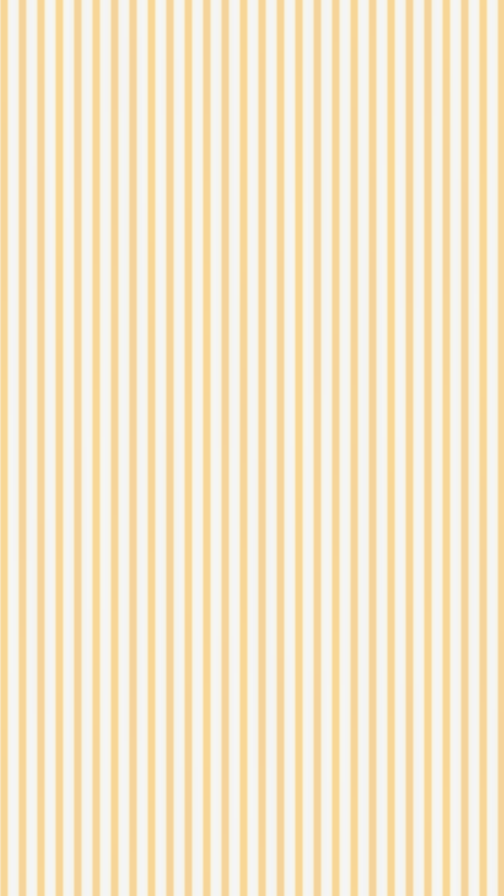
Write a WebGL 1 fragment shader that draws this pattern.

```glsl
precision mediump float;
// Fine vertical candy stripes: soft amber bands on an off-white ground.
// Each band is a distance profile that fades from amber through cream to white,
// with layered sines drifting its tint slightly between and along the bands.

uniform vec2 u_resolution;

const float STRIPE_COUNT = 27.35;   // periods across the canvas
const float FIRST_CENTER = 0.0081;  // centre of the leftmost band, in canvas widths
const float BAND_HALF    = 0.200;   // half width of a band, in periods
const float BAND_SOFT    = 0.090;   // half width of its soft edge
const float HALO_HALF    = 0.355;   // reach of the cream halo, in periods
const float HALO_SOFT    = 0.085;
const float SHADE_DRIFT  = 0.004;   // faint unevenness of brightness

const vec3 PEACH  = vec3(0.960, 0.830, 0.610);
const vec3 AMBER  = vec3(0.970, 0.840, 0.580);
const vec3 CREAM  = vec3(0.970, 0.960, 0.910);
const vec3 GROUND = vec3(0.957, 0.960, 0.962);

// Layered sines in about -1..1, varying by band and slowly down its length.
float drift(float band, float y) {
    return 0.5 * sin(band * 2.4 + 1.3)
         + 0.3 * sin(band * 1.1 + y * 5.0)
         + 0.2 * sin(band * 3.7 - y * 11.0);
}

// 1 inside the given half width, 0 outside, softened by at least one pixel.
float softBand(float dist, float halfWidth, float softness, float pixel) {
    float blur = max(softness, 0.5 * pixel);
    return 1.0 - smoothstep(halfWidth - blur, halfWidth + blur, dist);
}

void main() {
    vec2 uv = gl_FragCoord.xy / u_resolution;

    // Repeat: nearest band index and distance to its centre, in periods
    float across = (uv.x - FIRST_CENTER) * STRIPE_COUNT;
    float band = floor(across + 0.5);
    float dist = abs(across - band);
    float pixel = STRIPE_COUNT / u_resolution.x;

    // Tint of this band
    float wander = drift(band, uv.y);
    vec3 bandColor = mix(PEACH, AMBER, smoothstep(-0.5, 0.8, wander));

    // Ground, cream halo, then the band itself
    vec3 color = mix(GROUND, CREAM, softBand(dist, HALO_HALF, HALO_SOFT, pixel));
    color = mix(color, bandColor, softBand(dist, BAND_HALF, BAND_SOFT, pixel));

    color += SHADE_DRIFT * wander;
    gl_FragColor = vec4(color, 1.0);
}
```
